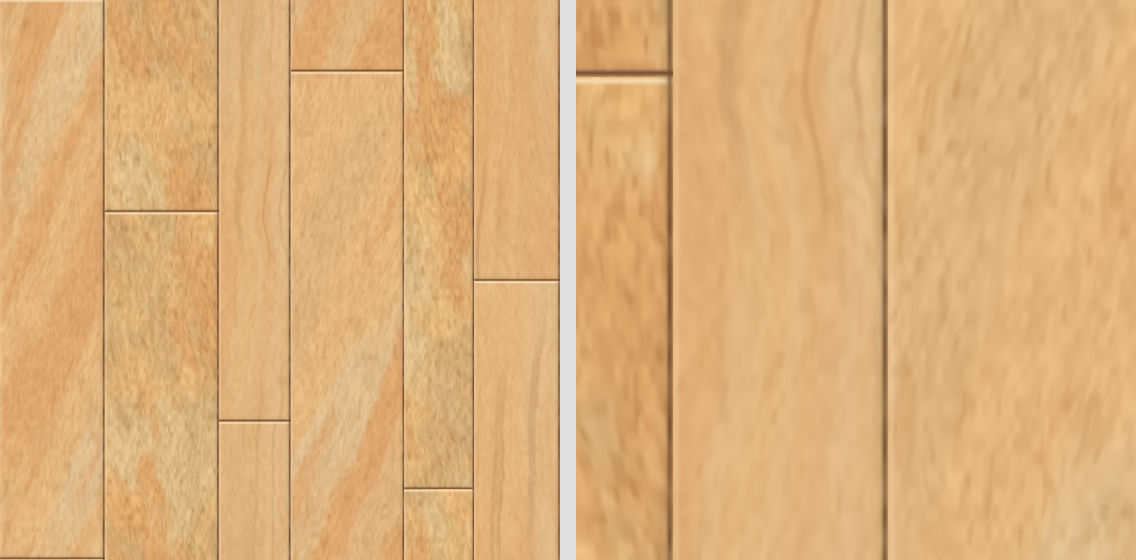
Left: the whole. Right: its middle third, enlarged.
Give the GLSL for this texture, as a Shadertoy shader.

```glsl
// Wooden floor: six columns of honey planks with staggered joints and fine bevelled grooves.

#define COLUMNS 6
#define GROOVE 0.0017
#define BEVEL 0.0018
#define SLANT 0.40
#define FLECK 0.10
#define CONTRAST 0.84
#define HONEY vec3(0.892, 0.713, 0.495)
#define ORANGE vec3(0.865, 0.640, 0.420)
#define PALE vec3(0.870, 0.745, 0.565)
#define GREY vec3(0.800, 0.660, 0.475)
#define DARK vec3(0.43, 0.29, 0.18)
#define LIGHT vec3(0.98, 0.87, 0.71)

// Left edge of each column, closed by the right side of the canvas
const float EDGES[7] = float[7](0.0, 0.187, 0.391, 0.519, 0.722, 0.847, 1.0);
// Height of the single joint in each column
const float JOINTS[6] = float[6](0.001, 0.621, 0.247, 0.872, 0.126, 0.498);

float hash(vec2 p) {
    return fract(sin(dot(p, vec2(127.1, 311.7))) * 43758.545);
}

float noise(vec2 p) {
    vec2 cell = floor(p), f = fract(p);
    f = f * f * (3.0 - 2.0 * f);
    return mix(mix(hash(cell), hash(cell + vec2(1, 0)), f.x),
               mix(hash(cell + vec2(0, 1)), hash(cell + vec2(1, 1)), f.x), f.y);
}

float fbm(vec2 p) {
    float sum = 0.0, gain = 0.533;
    for (int i = 0; i < 4; i++) {
        sum += gain * noise(p);
        p = p * 2.03 + 17.3;
        gain *= 0.5;
    }
    return sum;
}

// Wood colour at p inside a plank; kind 0 is slanted, 1 mottled, 2 straight
vec3 wood(vec2 p, int kind, float seed) {
    vec2 offset = vec2(seed * 13.7, seed * 7.9);
    float lean = kind == 0 ? SLANT : (kind == 1 ? -0.12 : 0.03);
    float wave = 0.04 * (fbm(p * 6.0 + offset) - 0.5);
    vec2 q = vec2(p.x - lean * p.y + wave, p.y);
    vec2 scale = kind == 0 ? vec2(15.0, 2.2) : (kind == 1 ? vec2(18.0, 7.0) : vec2(22.0, 1.5));

    // Broad tonal bands
    float warm = fbm(q * scale + offset);
    float pale = fbm(q * scale * 0.8 + offset + 41.0);
    float dull = fbm(q * scale * 0.9 + offset + 83.0);
    float calm = kind == 2 ? 0.55 : 1.0;
    vec3 color = mix(HONEY, PALE, calm * smoothstep(0.44, 0.64, pale));
    color = mix(color, ORANGE, calm * smoothstep(0.45, 0.66, warm));
    color = mix(color, GREY, (kind == 1 ? 0.75 : 0.3) * smoothstep(0.48, 0.68, dull));

    // Mottled planks lean to yellow, with soft bright patches
    if (kind == 1) {
        color *= vec3(0.985, 0.985, 0.945);
        float patchy = smoothstep(0.52, 0.75, fbm(p * vec2(11.0, 15.0) + offset));
        color = mix(color, vec3(0.93, 0.73, 0.47), 0.5 * patchy);
    }
    color = mix(HONEY, color, CONTRAST);

    // Long thin faint veins in straight planks
    if (kind == 2) {
        float vein = abs(noise(vec2(q.x * 32.0, p.y * 0.7) + offset) - 0.5);
        float fade = smoothstep(0.25, 0.75, noise(vec2(q.x * 12.0, p.y * 6.0) + offset));
        color *= 1.0 - vec3(0.07, 0.09, 0.11) * fade * (1.0 - smoothstep(0.0, 0.09, vein));
    }

    // Short fibres, and darker pores scattered among them
    vec2 fibre = vec2(p.x - 0.4 * lean * p.y + wave, p.y);
    float fine = noise(fibre * vec2(250.0, 95.0) + offset) - 0.5;
    float coarse = noise(fibre * vec2(120.0, 34.0) + offset) - 0.5;
    float pore = smoothstep(0.70, 0.95, noise(fibre * vec2(190.0, 60.0) + offset + 29.0));
    float strength = FLECK * (kind == 1 ? 1.35 : (kind == 0 ? 0.9 : 0.55));
    float grain = fine + 0.5 * coarse - 0.6 * pore + 0.05;
    return color * (1.0 + strength * grain * vec3(0.7, 1.0, 1.5));
}

// Soft line centred at distance c from an edge
float line(float d, float c, float width) {
    float s = max(width, 0.6 / iResolution.y);
    return exp(-(d - c) * (d - c) / (s * s));
}

void mainImage(out vec4 fragColor, in vec2 fragCoord) {
    vec2 uv = fragCoord / iResolution.xy;

    // Find the column
    int column = 0;
    for (int i = 1; i < COLUMNS; i++) {
        if (uv.x >= EDGES[i]) column = i;
    }
    float left = uv.x - EDGES[column];
    float right = EDGES[column + 1] - uv.x;
    float height = fract(uv.y - JOINTS[column]);

    vec3 color = wood(vec2(left, height), column % 3, float(column) + 1.0);

    // Lit bevel on the left and top of each plank
    color = mix(color, LIGHT, 0.30 * line(left, 0.0020, BEVEL));
    color = mix(color, LIGHT, 0.85 * line(1.0 - height, 0.0025, BEVEL));

    // Faint shading beside the groove, then the groove with wear along its length
    float wear = 0.55 + 0.40 * noise(uv * 75.0);
    color *= 1.0 - 0.08 * line(min(right, height), 0.002, 3.0 * GROOVE);
    color = mix(color, DARK, wear * line(right, 0.0018, GROOVE));
    color = mix(color, DARK, 0.85 * line(height, 0.0022, GROOVE));

    fragColor = vec4(color, 1.0);
}
```
